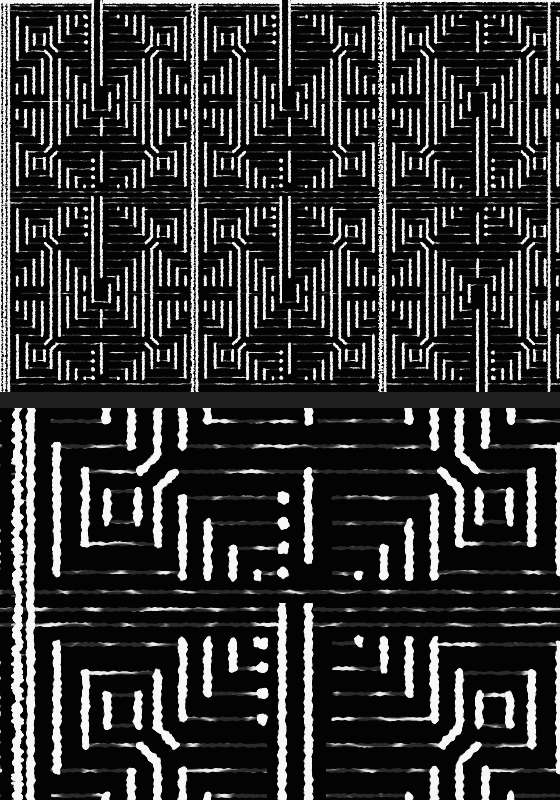
Top, the full canvas; bottom, a detail of the centre.
Give the GLSL for this pattern, as a Shadertoy shader.

```glsl
// Worn black labyrinth tiles in white line, three across and two down plus a cut strip
const vec2 CANVAS = vec2(768.0, 537.0);   // design units over the whole canvas
const vec2 PITCH = vec2(258.0, 263.0);    // tile spacing
const vec2 MARGIN = vec2(3.0, 5.0);       // left and top paper margin
const vec2 MIDDLE = vec2(136.0, 134.0);   // tile centre from its top left
const float STRIP_X = 750.0;              // start of the cut strip
const float STRIP_SHIFT = 33.0;           // offset of the tile shown in the strip
const float STEP = 11.5;                  // spacing of the maze paths
const float EYE = 85.0;                   // corner eye position
const float BOLD = 1.75;                  // half width of upright lines
const float THIN = 0.75;                  // half width of level lines
const vec3 INK = vec3(0.01);
const vec3 PAPER = vec3(0.97);

vec2 hash2(vec2 c) {
    return fract(sin(vec2(dot(c, vec2(127.1, 311.7)), dot(c, vec2(269.5, 183.3)))) * 43758.5);
}

// Distance to the nearest scattered point
float cellular(vec2 p) {
    vec2 base = floor(p);
    float d = 2.0;
    for (int j = -1; j <= 1; j++)
        for (int i = -1; i <= 1; i++) {
            vec2 c = base + vec2(i, j);
            d = min(d, length(c + hash2(c) - p));
        }
    return d;
}

// Distance to an upright segment at x, from lo to hi
float bar(vec2 p, float x, float lo, float hi) {
    return length(vec2(p.x - x, max(max(lo - p.y, p.y - hi), 0.0)));
}

// An upright segment and its level mirror across the diagonal
vec2 bars(vec2 p, float x, float lo, float hi) {
    return vec2(bar(p, x, lo, hi), bar(p.yx, x, lo, hi));
}

float segment(vec2 p, vec2 a, vec2 b) {
    vec2 ab = b - a;
    return length(p - a - ab * clamp(dot(p - a, ab) / dot(ab, ab), 0.0, 1.0));
}

// Distances to the folded maze: x holds upright lines, y level lines
vec2 maze(vec2 p) {
    vec2 m = abs(p);
    vec2 d = vec2(1e3);
    for (int i = 0; i < 5; i++) {
        float r = STEP * float(5 - i);
        d = min(d, bars(m, r, i % 2 == 1 ? 5.0 : 0.0, r));      // concentric squares
        if (i > 3) continue;
        float w = 81.0 + STEP * float(i);
        d = min(d, bars(m, r, w, 117.0));                       // nested corners
        d = min(d, bars(m, w, STEP, r));
        float inset = p.y > 0.0 ? 21.0 : STEP;                  // round line ends
        if (p.x < 0.0) d.x = min(d.x, length(m - vec2(inset, w)) - 0.9);
    }
    // Neck from the middle to the corner eye
    d = min(d, bars(m, 69.0, 0.0, 61.0));
    d = min(d, bars(m, 69.0, 77.0, 102.0));
    vec2 a = vec2(77.0, 69.0), b = vec2(69.0, 61.0);
    d.x = min(d.x, min(segment(m, a, b), segment(m.yx, a, b)));
    // Eye and the frames round it
    d = min(d, bars(m, 102.0, 69.0, 102.0));
    d = min(d, bars(m, 115.0, 57.5, 115.0));
    d = min(d, bars(m, EYE - 7.0, EYE - 7.0, EYE + 7.0));
    d = min(d, bars(m, EYE + 7.0, EYE - 7.0, EYE + 7.0));
    // Spines
    d.x = min(d.x, min(bar(m, 0.0, 69.0, 109.0), bar(p, 0.0, -46.0, -23.0)));
    d.y = min(d.y, bar(m.yx, 0.0, 40.0, 109.0));
    return d;
}

void mainImage(out vec4 fragColor, in vec2 fragCoord) {
    vec2 q = fragCoord / iResolution.xy * CANVAS;
    q.y = CANVAS.y - q.y;
    float soft = 0.6 * CANVAS.x / iResolution.x;

    // Tile lookup; the third column is turned half round
    vec2 s = q - MARGIN;
    if (q.x > STRIP_X) s.x += STRIP_SHIFT;
    vec2 tile = clamp(floor(s / PITCH), vec2(0.0), vec2(3.0, 1.0));
    vec2 local = (s - tile * PITCH - MIDDLE) * vec2(1.0, -1.0);
    bool turned = tile.x > 1.5;
    vec2 p = turned ? -local : local;

    // Ragged edges and patchy level lines
    float rough = cellular(q * 0.32) - 0.5;
    float patchy = cellular(q * vec2(0.07, 0.23) + 9.0);
    float ragged = turned ? 4.0 : 1.6;

    vec2 d = maze(p);
    // Stem and centre opening
    if (p.x > -19.0 && p.x < 8.0 && p.y > 8.0) d.y = 1e3;
    if (p.x > -10.0 && p.x < -2.0 && p.y > -8.0) d = vec2(1e3);
    float walls = min(bar(p, -12.0, 12.0, 140.0), bar(p, 0.0, 23.0, 140.0));
    d.x = min(d.x, walls);

    // Double borders between tiles
    bool inStem = p.x > -13.0 && p.x < 2.0 && p.y > 0.0;
    float seam = min(abs(local.x + 133.0) + rough * ragged, abs(local.x + 127.0));
    d.x = min(d.x, seam);
    if (!inStem) d.y = min(d.y, min(abs(local.y - 124.0),
        min(abs(local.y - 131.0), abs(local.y + 124.0))));

    float upright = smoothstep(soft, -soft, d.x - BOLD + rough * 1.5);
    float level = smoothstep(soft, -soft, d.y - THIN + rough * 0.9);
    level *= mix(0.16, 0.95, smoothstep(0.42, 0.72, patchy));
    float light = max(upright, level);

    // Bare paper at the top and left rims
    float rim = min(q.x - 2.0, q.y - (turned ? 3.0 : 5.0)) + rough * 2.0;
    float bare = smoothstep(soft, -soft, rim);
    if (!inStem) light = max(light, bare);

    fragColor = vec4(mix(INK, PAPER, light), 1.0);
}
```
